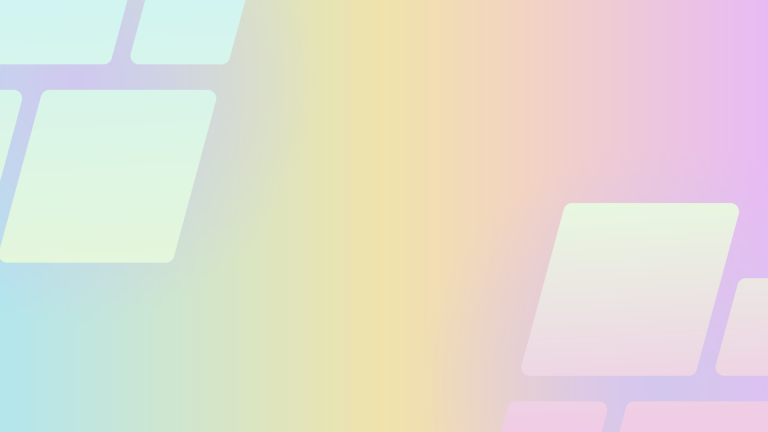
Give the GLSL for this background, as a Shadertoy shader.

```glsl
// Pastel rainbow backdrop with two clusters of slanted rounded tiles in soft lavender glows.

const float SLANT = 0.27;   // horizontal shift per unit of height
const float CORNER = 0.02;  // tile corner radius

// Tiles of one cluster: centre xy, half size zw, relative to the pivot
const vec4 TILES[4] = vec4[4](
    vec4(-0.605, 0.131, 0.204, 0.200),
    vec4(-0.388, 0.590, 0.116, 0.200),
    vec4(-0.749, 0.590, 0.204, 0.200),
    vec4(-0.943, 0.218, 0.116, 0.113));

// Signed distance to a rounded parallelogram
float slantedTile(vec2 p, vec2 halfSize) {
    float w = halfSize.x - CORNER * sqrt(1.0 + SLANT * SLANT);
    float h = halfSize.y - CORNER;
    vec2 side = vec2(SLANT * h, h);
    p = p.y < 0.0 ? -p : p;
    vec2 toTop = p - side;
    toTop.x -= clamp(toTop.x, -w, w);
    vec2 d = vec2(dot(toTop, toTop), -toTop.y);
    float s = p.x * side.y - p.y * side.x;
    p = s < 0.0 ? -p : p;
    vec2 toSide = p - vec2(w, 0.0);
    toSide -= side * clamp(dot(toSide, side) / dot(side, side), -1.0, 1.0);
    d = min(d, vec2(dot(toSide, toSide), w * h - abs(s)));
    return -sqrt(d.x) * sign(d.y) - CORNER;
}

// Horizontal pastel gradient
vec3 rainbow(float x) {
    vec3 c = mix(vec3(0.70, 0.90, 0.93), vec3(0.82, 0.90, 0.80), clamp(x / 0.25, 0.0, 1.0));
    c = mix(c, vec3(0.94, 0.89, 0.67), clamp((x - 0.25) / 0.25, 0.0, 1.0));
    c = mix(c, vec3(0.95, 0.83, 0.76), clamp((x - 0.50) / 0.18, 0.0, 1.0));
    return mix(c, vec3(0.91, 0.73, 0.96), clamp((x - 0.68) / 0.32, 0.0, 1.0));
}

void mainImage(out vec4 fragColor, in vec2 fragCoord) {
    vec2 uv = fragCoord / iResolution.xy;
    vec2 p = (fragCoord - 0.5 * iResolution.xy) / iResolution.y;

    // The right cluster is the left one turned half a circle about the pivot
    vec2 q = p - vec2(-0.035, -0.039);
    bool isRight = q.x > 0.0;
    if (isRight) q = -q;

    // Backdrop and lavender glow
    vec3 color = rainbow(uv.x);
    float glow = max(0.0, 1.0 - length(q - vec2(-0.68, 0.354)) / 0.56);
    color = mix(color, vec3(0.82, 0.78, 0.94), 0.95 * glow);

    // Nearest tile of the cluster
    float dist = 1e3;
    for (int i = 0; i < 4; i++)
        dist = min(dist, slantedTile(q - TILES[i].xy, TILES[i].zw));

    // Tile fill: cyan to green on the left, green to pink on the right
    float down = 1.0 - uv.y + 0.1 * uv.x;
    vec3 fill = isRight
        ? mix(vec3(0.91, 0.97, 0.88), vec3(0.94, 0.80, 0.90), clamp((down - 0.55) / 0.51, 0.0, 1.0))
        : mix(vec3(0.82, 0.96, 0.95), vec3(0.895, 0.965, 0.86), clamp(down / 0.62, 0.0, 1.0));
    float edge = 0.75 / iResolution.y;
    color = mix(color, fill, smoothstep(edge, -edge, dist));

    fragColor = vec4(color, 1.0);
}
```
